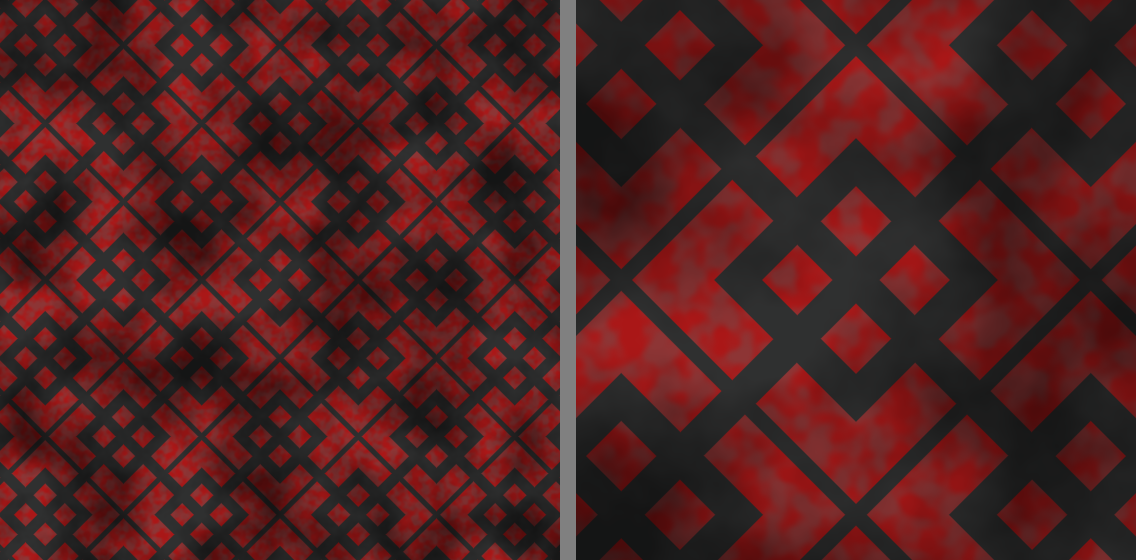
Left, the full canvas; right, a detail of the centre.
Write a WebGL 2 fragment shader that draws this pattern.

```glsl
#version 300 es
precision highp float;

#define CELLS 5.06        // diagonal cells per canvas side
#define BAND_HALF 0.05    // half width of the bands through each cell
#define DIAMOND_END 0.2   // outer edge of the small diamonds
#define CHEVRON_IN 0.302  // inner edge of the chevrons
#define CHEVRON_OUT 0.477 // outer edge of the chevrons
#define CLOUD_FREQ 7.0
#define CLOUD_DEPTH 0.62
#define GRAIN_FREQ 56.0
#define CHARCOAL vec3(0.160, 0.162, 0.162)
#define CRIMSON vec3(0.580, 0.080, 0.080)
#define DULL_RED vec3(0.480, 0.180, 0.180)

uniform vec2 u_resolution;
out vec4 fragColor;

// Unit gradient at a lattice point
vec2 gradientAt(ivec2 cell) {
    uvec2 k = uvec2(cell + 4096);
    uint h = k.x * 1597u + k.y * 51749u;
    h = (h ^ (h >> 15)) * 73471u;
    h = (h ^ (h >> 13)) * 91193u;
    h ^= h >> 16;
    float angle = float(h & 65535u) / 65536.0 * 6.28319;
    return vec2(cos(angle), sin(angle));
}

float gradientNoise(vec2 p) {
    ivec2 i = ivec2(floor(p));
    vec2 f = fract(p);
    vec2 w = f * f * f * (f * (f * 6.0 - 15.0) + 10.0);
    float a = dot(gradientAt(i), f);
    float b = dot(gradientAt(i + ivec2(1, 0)), f - vec2(1.0, 0.0));
    float c = dot(gradientAt(i + ivec2(0, 1)), f - vec2(0.0, 1.0));
    float d = dot(gradientAt(i + ivec2(1, 1)), f - vec2(1.0, 1.0));
    return mix(mix(a, b, w.x), mix(c, d, w.x), w.y);
}

float fbm(vec2 p, int octaves) {
    float sum = 0.0;
    float amplitude = 1.0;
    for (int i = 0; i < octaves; i++) {
        sum += amplitude * gradientNoise(p);
        p = mat2(1.6, 1.2, -1.2, 1.6) * p + 17.3;
        amplitude *= 0.5;
    }
    return sum;
}

// Four diamonds inside four chevrons, mirrored in both cell axes
float motifDistance(vec2 cellPos) {
    vec2 a = abs(cellPos);
    float reach = max(a.x, a.y);
    float diamonds = reach - DIAMOND_END;
    float chevrons = max(CHEVRON_IN - reach, reach - CHEVRON_OUT);
    return max(BAND_HALF - min(a.x, a.y), min(diamonds, chevrons));
}

void main() {
    float side = min(u_resolution.x, u_resolution.y);
    vec2 pos = (gl_FragCoord.xy - 0.5 * u_resolution) / side;

    // Square grid turned by 45 degrees, a motif centred on the canvas
    vec2 grid = vec2(pos.x + pos.y, pos.x - pos.y) * 0.70711 * CELLS;
    float soft = 0.75 * CELLS / side;
    float motif = 1.0 - smoothstep(-soft, soft, motifDistance(fract(grid + 0.5) - 0.5));

    // Fine mottling of the red
    float grain = smoothstep(-0.4, 0.4, fbm(pos * GRAIN_FREQ, 2));
    vec3 red = mix(CRIMSON, DULL_RED, grain);

    // Smoky wear over red and charcoal alike
    float cloud = fbm(pos * CLOUD_FREQ + 31.7, 5);
    float shade = clamp(0.87 + CLOUD_DEPTH * cloud, 0.5, 1.15);

    fragColor = vec4(mix(CHARCOAL, red, motif) * shade, 1.0);
}
```
